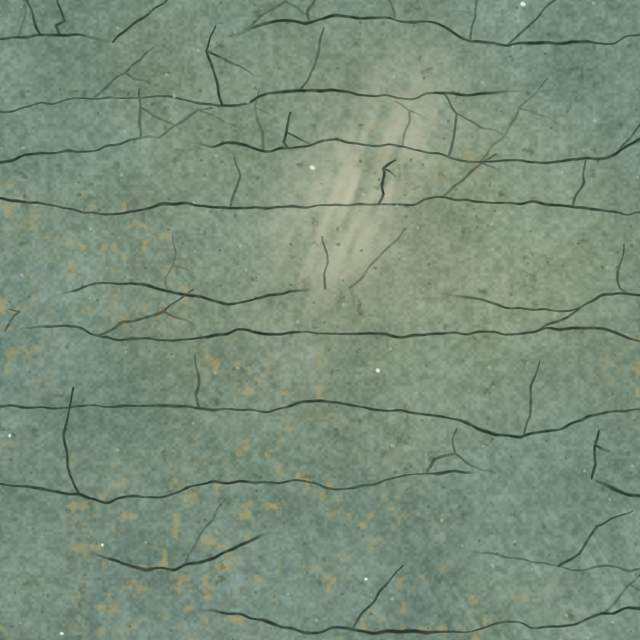
Give the GLSL for this texture, as a WebGL 2 fragment shader.

```glsl
#version 300 es
precision highp float;
// Weathered grey-green paint with broken level cracks, slanted side cracks and worn pale streaks.
uniform vec2 u_resolution;
out vec4 fragColor;

const float ROWS = 10.0;

float hash(vec2 p) {
  return fract(sin(dot(p, vec2(127.1, 311.7))) * 43758.5453);
}

float noise(vec2 p) {
  vec2 i = floor(p), f = fract(p);
  f = f * f * (3.0 - 2.0 * f);
  return mix(mix(hash(i), hash(i + vec2(1, 0)), f.x),
             mix(hash(i + vec2(0, 1)), hash(i + vec2(1, 1)), f.x), f.y);
}

float fbm(vec2 p) {
  float sum = 0.0, amp = 0.5;
  for (int i = 0; i < 5; i++) {
    sum += amp * noise(p);
    p = p * 2.03 + 17.3;
    amp *= 0.5;
  }
  return sum;
}

// Straight-edged one-dimensional noise, for angular bends
float zigzag(float x, float seed) {
  float i = floor(x);
  return mix(hash(vec2(i, seed)), hash(vec2(i + 1.0, seed)), smoothstep(0.2, 0.8, fract(x)) * 0.4 + fract(x) * 0.6);
}

// Height of a long crack at x
float rowHeight(float row, float x) {
  float level = (row + 0.5 + 0.6 * (hash(vec2(row, 3.7)) - 0.5)) / ROWS;
  return level + 0.055 * (zigzag(x * 6.0 + row * 0.37, row + 20.0) - 0.5)
               + 0.014 * (zigzag(x * 19.0, row + 50.0) - 0.5);
}

// Distance to a segment and position along it
vec2 segment(vec2 p, vec2 a, vec2 b) {
  vec2 ab = b - a;
  float t = clamp(dot(p - a, ab) / dot(ab, ab), 0.0, 1.0);
  return vec2(length(p - a - ab * t), t);
}

float ink(float d, float width, float px) {
  return 1.0 - smoothstep(width * 0.2, width + 0.5 * px, d);
}

float longCracks(vec2 p, float px) {
  float dark = 0.0;
  for (float row = 0.0; row < ROWS; row++) {
    float y = rowHeight(row, p.x);
    float slope = (rowHeight(row, p.x + 0.002) - y) / 0.002;
    float d = abs(p.y - y) / sqrt(1.0 + slope * slope);
    float present = smoothstep(0.25, 0.4, noise(vec2(p.x * 3.6, row * 7.0 + 2.0)));
    float weight = noise(vec2(p.x * 8.0, row * 5.0 + 90.0));
    dark = max(dark, present * mix(0.55, 1.0, weight) * ink(d, mix(0.0016, 0.0034, weight), px));
  }
  return dark;
}

float sideCracks(vec2 p, float px) {
  float dark = 0.0;
  for (float i = 0.0; i < 40.0; i++) {
    float row = floor(hash(vec2(i, 1.3)) * ROWS);
    float x = (i + hash(vec2(i, 2.9))) / 40.0;
    float slant = hash(vec2(i, 4.1));
    float lean = mix(-0.01, 0.15, slant * slant);
    float reach = mix(0.6, 1.25, hash(vec2(i, 5.7)));
    vec2 a = vec2(x, rowHeight(row, x));
    vec2 b = vec2(x + lean, rowHeight(row + 1.0, x + lean));
    b = mix(a, b, reach);
    vec2 bend = vec2(hash(vec2(i, 8.3)), hash(vec2(i, 3.3))) - 0.5;
    vec2 knee = mix(a, b, 0.62) + 0.035 * bend;
    vec2 hip = mix(a, knee, 0.45) + 0.018 * bend.yx;
    vec2 tip = knee + vec2(0.075, -0.035) * (hash(vec2(i, 9.1)) + 0.2);
    vec2 foot = segment(p, a, hip), lower = segment(p, hip, knee);
    vec2 upper = segment(p, knee, b), twig = segment(p, knee, tip);
    float line = max(ink(min(foot.x, lower.x), 0.0026, px), ink(upper.x, 0.0025 - 0.001 * upper.y, px));
    float branch = step(0.6, hash(vec2(i, 6.6))) * ink(twig.x, 0.0021, px) * (1.0 - 0.7 * twig.y);
    dark = max(dark, mix(0.25, 0.95, hash(vec2(i, 7.2))) * max(line, branch));
  }
  return dark;
}

// Scattered specks, one per chosen cell
float specks(vec2 p, float cells, float share, float radius, float px) {
  vec2 id = floor(p * cells);
  vec2 offset = 0.25 + 0.5 * vec2(hash(id + 31.0), hash(id + 57.0));
  float r = radius * mix(0.35, 1.0, hash(id + 73.0));
  float d = length(p - (id + offset) / cells);
  return step(1.0 - share, hash(id + 11.0)) * (1.0 - smoothstep(r * 0.4, r + px, d));
}

void main() {
  vec2 p = gl_FragCoord.xy / u_resolution.y;
  float px = 1.0 / u_resolution.y;

  // Paint: cool edges, warmer upper middle, soft mottling and grain
  vec2 away = (p - vec2(0.63, 0.66)) / vec2(0.42, 0.36);
  float warmth = clamp(0.85 * exp(-dot(away, away)) + 1.2 * (fbm(p * 3.5 + 5.0) - 0.48), 0.0, 1.0);
  vec3 col = mix(vec3(0.445, 0.535, 0.48), vec3(0.525, 0.585, 0.485), warmth);
  col += 0.13 * (fbm(p * 9.0 + 40.0) - 0.47) + 0.075 * (noise(p * 90.0) - 0.5);
  col += 0.085 * (noise(p * 210.0) - 0.5);

  // Worn pale patch with slanted brush marks
  vec2 worn = vec2(p.x - 0.56 - 0.38 * (p.y - 0.7), p.y - 0.7);
  float streak = noise(vec2(worn.x * 85.0, worn.y * 11.0)) * 0.6 + fbm(p * 26.0) * 0.6;
  float patchFade = exp(-pow(worn.x / 0.09, 2.0) - pow(worn.y / 0.18, 2.0));
  col = mix(col, vec3(0.75, 0.75, 0.65), patchFade * smoothstep(0.15, 0.85, streak));

  // Faint scratches at lower right
  float scratch = noise(vec2((p.x + 0.6 * p.y) * 95.0, (p.y - p.x) * 10.0));
  float scratchFade = smoothstep(0.5, 0.8, p.x) * smoothstep(0.3, 0.1, p.y);
  col += 0.05 * scratchFade * smoothstep(0.62, 0.9, scratch);

  // Small ochre flecks, mostly at left and below
  float rust = smoothstep(0.54, 0.74, fbm(p * 5.0 + 70.0) + 0.14 * (1.0 - p.x) - 0.06 * p.y);
  float fleck = smoothstep(0.54, 0.78, fbm(p * 62.0 + 9.0));
  col = mix(col, vec3(0.66, 0.62, 0.44), 0.7 * rust * fleck);

  // Smudges and pale dust, with roughened cracks between
  vec2 q = p + 0.006 * (vec2(noise(p * 48.0), noise(p * 48.0 + 60.0)) - 0.5);
  float crumble = 0.72 + 0.5 * noise(p * 110.0 + 20.0);
  float crack = min(1.0, crumble * max(longCracks(q, px), sideCracks(q, px)));
  float smudge = smoothstep(0.66, 0.85, fbm(p * 55.0 + 33.0));
  col = mix(col, vec3(0.32, 0.36, 0.27), 0.55 * smudge);
  col = mix(col, vec3(0.30, 0.33, 0.25), 0.45 * specks(q + 0.13, 37.0, 0.12, 0.003, px));
  col = mix(col, vec3(0.15, 0.20, 0.16), 0.95 * crack);
  col = mix(col, vec3(0.70, 0.76, 0.70), 0.55 * specks(q + 0.37, 26.0, 0.1, 0.003, px));
  col = mix(col, vec3(0.88, 0.92, 0.88), specks(q + 0.71, 12.0, 0.08, 0.005, px));
  fragColor = vec4(clamp(col, 0.0, 1.0), 1.0);
}
```
